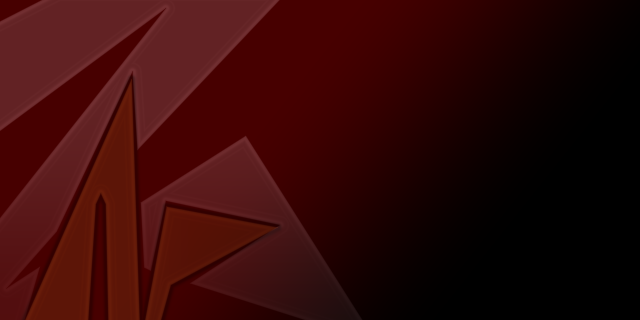
Write a Shadertoy shader that draws this background.

```glsl
// Translucent bevelled glass shards over a diagonal red to black gradient.
#define DEEP_RED vec3(0.28, 0.0, 0.0)
#define PINK_GLASS vec3(0.75, 0.61, 0.64)
#define AMBER_GLASS vec3(0.62, 0.34, 0.11)
#define PINK_ALPHA 0.22
#define AMBER_ALPHA 0.24
#define RIM_STRENGTH 0.055
#define BEVEL_DEPTH 0.10
#define CANVAS_HEIGHT 3.84

const int CORNERS = 14;

// Signed distance to a closed polygon, negative inside.
// Repeated corners are allowed, so shorter outlines can be padded.
float polygon(vec2 p, vec2 v[CORNERS]) {
    float nearest = 1e5;
    float side = 1.0;
    vec2 previous = v[CORNERS - 1];
    for (int i = 0; i < CORNERS; i++) {
        vec2 edge = previous - v[i];
        vec2 w = p - v[i];
        vec2 away = w - edge * clamp(dot(w, edge) / max(dot(edge, edge), 1e-6), 0.0, 1.0);
        nearest = min(nearest, dot(away, away));
        bvec3 crossing = bvec3(p.y >= v[i].y, p.y < previous.y, edge.x * w.y > edge.y * w.x);
        if (all(crossing) || all(not(crossing))) side = -side;
        previous = v[i];
    }
    return side * sqrt(nearest);
}

// Soft line following the contour at a given depth.
float contour(float d, float depth, float width) {
    float x = (d + depth) / width;
    return exp(-x * x);
}

// Tinted pane with a bright rim and an inner bevel line.
vec3 glass(vec3 base, float d, vec3 tint, float alpha, float light, float aa) {
    float inside = 1.0 - smoothstep(-aa, aa, d);
    float rim = contour(d, 0.025, 0.02) + 0.45 * contour(d, BEVEL_DEPTH, 0.012);
    float bevel = smoothstep(-BEVEL_DEPTH, -0.02, d);
    vec3 pane = mix(base, tint, alpha * light);
    pane += tint * light * (RIM_STRENGTH * rim + 0.025 * bevel);
    return mix(base, pane, inside);
}

void mainImage(out vec4 fragColor, in vec2 fragCoord) {
    // Canvas units with y pointing down from the top edge.
    float unit = CANVAS_HEIGHT / iResolution.y;
    vec2 p = vec2(fragCoord.x, iResolution.y - fragCoord.y) * unit;
    float aa = 0.8 * unit;

    // Background gradient.
    float diagonal = dot(p, vec2(0.78, 0.62));
    vec3 color = DEEP_RED * (1.0 - smoothstep(3.2, 6.6, diagonal));

    // Upper pink shard with its long notch and lower left tip.
    float upper = polygon(p, vec2[CORNERS](
        vec2(-0.2, 0.36), vec2(0.7, -0.1), vec2(3.45, -0.1), vec2(1.65, 1.8),
        vec2(1.59, 0.86), vec2(0.68, 2.78), vec2(0.08, 3.46), vec2(0.48, 3.2),
        vec2(0.26, 3.96), vec2(-0.2, 3.96), vec2(-0.2, 2.87), vec2(1.99, 0.1),
        vec2(-0.2, 1.72), vec2(-0.2, 1.72)));

    // Lower pink shard with a wedge cut from its left side.
    vec2 tail = vec2(1.69, 2.43);
    float lower = polygon(p, vec2[CORNERS](
        vec2(2.95, 1.63), vec2(4.45, 4.0), vec2(4.16, 4.0), vec2(2.28, 3.4),
        vec2(3.36, 2.7), vec2(1.99, 2.41), vec2(1.81, 3.25), vec2(1.73, 3.21),
        tail, tail, tail, tail, tail, tail));

    // Amber spike and side blade, joined below the canvas.
    float amber = polygon(p, vec2[CORNERS](
        vec2(1.58, 0.95), vec2(1.68, 3.96), vec2(1.72, 3.96), vec2(2.0, 2.48),
        vec2(3.33, 2.73), vec2(2.05, 3.42), vec2(1.9, 3.96), vec2(1.9, 4.3),
        vec2(1.31, 4.3), vec2(1.27, 2.45), vec2(1.21, 2.32), vec2(1.15, 2.45),
        vec2(1.03, 4.3), vec2(0.1, 4.3)));

    // Layer the panes; the pink ones fade downwards.
    float pinkLight = mix(1.0, 0.4, smoothstep(1.2, 3.9, p.y));
    color = glass(color, upper, PINK_GLASS, PINK_ALPHA, pinkLight, aa);
    color = glass(color, lower, PINK_GLASS, PINK_ALPHA, pinkLight, aa);
    color *= 1.0 - 0.3 * contour(amber, -0.02, 0.03);
    float amberLight = mix(1.0, 0.8, smoothstep(1.6, 2.4, p.x));
    color = glass(color, amber, AMBER_GLASS, AMBER_ALPHA, amberLight, aa);

    fragColor = vec4(color, 1.0);
}
```
